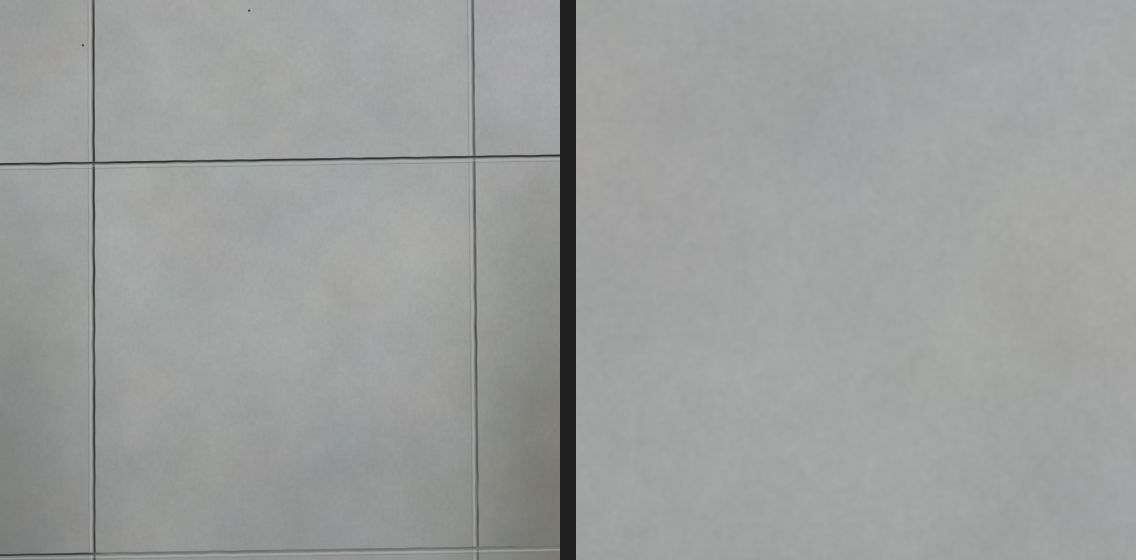
Left, the full canvas; right, a detail of the centre.
This texture is drawn by a WebGL 2 fragment shader. Its source:

```glsl
#version 300 es
precision highp float;
// Large square grey stone tiles with thin, unevenly grimy joints under soft light.
uniform vec2 u_resolution;
out vec4 fragColor;

#define PITCH vec2(0.685, 0.698)
#define ORIGIN vec2(0.168, 0.706)
#define TILT 0.0156
#define CONVERGE 0.011
#define JOINT_WIDTH 0.0056
#define MOTTLE 0.050
#define TINT 0.022
#define GRAIN 0.016
#define STONE vec3(0.640, 0.650, 0.646)
#define GROUT vec3(0.47, 0.48, 0.475)
#define GRIME vec3(0.17, 0.17, 0.175)
#define BEVEL vec3(0.69, 0.70, 0.70)

vec2 hash2(vec2 p) {
  vec3 q = fract(p.xyx * vec3(0.1031, 0.1030, 0.0973));
  q += dot(q, q.yzx + 33.33);
  return fract((q.xx + q.yz) * q.zy);
}

float cornerSlope(vec2 cell, vec2 offset, vec2 f) {
  return dot(hash2(cell + offset) * 2.0 - 1.0, f - offset);
}

float gradientNoise(vec2 p) {
  vec2 i = floor(p), f = fract(p);
  vec2 w = f * f * f * (f * (f * 6.0 - 15.0) + 10.0);
  float low = mix(cornerSlope(i, vec2(0, 0), f), cornerSlope(i, vec2(1, 0), f), w.x);
  float high = mix(cornerSlope(i, vec2(0, 1), f), cornerSlope(i, vec2(1, 1), f), w.x);
  return mix(low, high, w.y);
}

float fbm(vec2 p) {
  float sum = 0.0, amp = 0.6;
  for (int i = 0; i < 5; i++) {
    sum += amp * gradientNoise(p);
    p = mat2(1.6, 1.2, -1.2, 1.6) * p + 17.3;
    amp *= 0.55;
  }
  return sum;
}

// Coverage of a soft line of the given width centred on d = 0.
float stroke(float d, float width, float soft) {
  return 1.0 - smoothstep(-soft, soft, abs(d) - 0.5 * width);
}

// One joint: pale bevel, grout bed, then a dark worn core.
vec3 drawJoint(vec3 color, float d, float grime, float soft) {
  color = mix(color, BEVEL, 0.50 * stroke(d + 0.0055, 0.0030, soft));
  color = mix(color, GROUT, 0.50 * stroke(d + 0.0092, 0.0014, soft));
  color = mix(color, GROUT, 0.85 * stroke(d, JOINT_WIDTH, soft));
  return mix(color, GRIME, grime * stroke(d - 0.0008, JOINT_WIDTH * 0.55, soft));
}

// Mottled stone, with its pattern shifted for every tile.
vec3 stoneColor(vec2 uv, vec2 tile) {
  vec2 p = uv + hash2(tile + 7.0) * 9.0;
  float cloud = fbm(p * 5.0) + 0.5 * fbm(p * 22.0 + 40.0);
  float warm = fbm(p * 4.0 + 80.0);
  float grain = gradientNoise(p * vec2(120.0, 95.0)) + gradientNoise(p * 240.0);
  vec3 color = STONE + MOTTLE * cloud + GRAIN * grain;
  color += TINT * warm * vec3(1.0, 0.1, -0.7);
  return color + TINT * fbm(p * 6.0 + 120.0) * vec3(-0.7, 0.6, 0.2);
}

// Light fades toward the floor and the two lower sides.
vec3 lighting(vec2 uv) {
  float low = 1.0 - smoothstep(0.0, 0.5, uv.y);
  float sideFade = 1.0 - smoothstep(0.25, 0.95, uv.y);
  float left = 1.0 - smoothstep(0.0, 0.26, uv.x);
  float right = smoothstep(0.74, 1.0, uv.x);
  float cornerTop = left * smoothstep(0.75, 1.0, uv.y);
  vec3 light = vec3(1.0 - 0.10 * low - 0.07 * cornerTop);
  light -= sideFade * (left * vec3(0.15, 0.14, 0.15) + right * vec3(0.16, 0.17, 0.20));
  return light + right * smoothstep(0.6, 1.0, uv.y) * vec3(0.015, 0.005, 0.035);
}

void main() {
  float side = min(u_resolution.x, u_resolution.y);
  vec2 uv = gl_FragCoord.xy / side;
  float soft = max(0.0011, 0.75 / side);

  // Slightly skewed tile grid.
  vec2 skewed = uv + vec2(CONVERGE * uv.x * uv.y, -TILT * uv.x);
  vec2 grid = (skewed - ORIGIN) / PITCH;
  vec2 joint = round(grid);
  vec2 d = (grid - joint) * PITCH;
  d += 0.0012 * vec2(gradientNoise(vec2(uv.y * 30.0, joint.x)),
                     gradientNoise(vec2(uv.x * 30.0, joint.y + 5.0)));
  vec3 color = stoneColor(uv, floor(grid)) * lighting(uv);

  // Joint wear: darkest at the left and along the upper row.
  vec2 patchy = vec2(fbm(vec2(uv.y * 14.0, joint.x + 3.5)),
                     fbm(vec2(uv.x * 14.0, joint.y + 9.5)));
  float lowerRow = step(joint.y, -0.5);
  float leftEnd = 1.0 - smoothstep(0.15, 0.20, uv.x);
  float grimeX = 0.82 - 0.42 * joint.x + 0.55 * patchy.x;
  float grimeY = mix(0.90, 0.15 + 0.65 * leftEnd, lowerRow) + 0.45 * patchy.y;
  color = drawJoint(color, d.x, clamp(grimeX, 0.1, 0.95), soft);
  color = drawJoint(color, d.y, clamp(grimeY, 0.1, 0.95), soft);

  // Two tiny specks near the top.
  for (int i = 0; i < 2; i++) {
    vec2 speck = vec2(0.148, 0.919) + float(i) * vec2(0.297, 0.062);
    color = mix(color, GRIME, 0.8 * stroke(length(uv - speck), 0.004, soft));
  }
  fragColor = vec4(clamp(color, 0.0, 1.0), 1.0);
}
```
